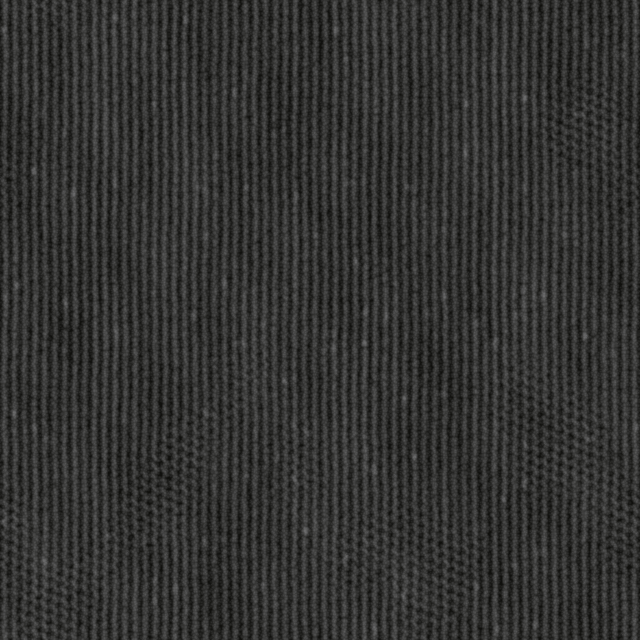
Reproduce this texture procedurally as a Shadertoy shader.

```glsl
// Dark ribbed cloth: 64 upright cords, unevenly beaded by about 60 weft rows.
// Cosine cords are bent by layered sines; in soft patches the beads line up
// into diagonal twill. Cellular noise adds lumps, fibre grain and pale flecks.

const float TAU = 6.2831853;

vec2 hash2(vec2 p) {
    vec3 q = fract(p.xyx * vec3(0.1031, 0.1030, 0.0973));
    q += dot(q, q.yzx + 33.33);
    return fract((q.xx + q.yz) * q.zy);
}

// Tiling cellular noise: x = distance to the nearest point, y = its random value
vec2 cellular(vec2 uv, vec2 cells) {
    vec2 p = uv * cells, base = floor(p);
    vec2 nearest = vec2(9.0, 0.0);
    for (int j = -1; j <= 1; j++)
    for (int i = -1; i <= 1; i++) {
        vec2 cell = base + vec2(i, j);
        vec2 id = mod(cell, cells);
        float d = length(cell + hash2(id + 7.0) - p);
        if (d < nearest.x) nearest = vec2(d, hash2(id + 91.0).x);
    }
    return nearest;
}

// Where the weave loosens: a winding band plus a spot near the right edge
float twillPatch(vec2 uv) {
    float centre = 0.20 + 0.13 * cos(2.0 * TAU * (uv.x - 0.36));
    float band = cos(TAU * (uv.y - centre));
    float spot = cos(TAU * (uv.x - 0.97)) + cos(TAU * (uv.y - 0.80)) - 1.0;
    float ragged = 0.16 * sin(TAU * (3.0 * uv.x + 2.0 * uv.y))
                 + 0.12 * sin(TAU * (5.0 * uv.x - 4.0 * uv.y));
    return smoothstep(0.65, 1.20, max(band, spot) + ragged);
}

void mainImage(out vec4 fragColor, in vec2 fragCoord) {
    vec2 uv = fragCoord / iResolution.xy;
    float patchAmount = twillPatch(uv);
    float twillPhase = TAU * (60.0 * uv.y + 24.0 * uv.x);

    // Cords, nearly straight and nudged sideways by the weft
    float x = 64.0 * uv.x
            + 0.06 * sin(TAU * (3.0 * uv.y + 2.0 * uv.x))
            + 0.03 * sin(TAU * (13.0 * uv.y - 7.0 * uv.x))
            + (0.02 + 0.09 * patchAmount) * sin(twillPhase);
    float cord = cos(TAU * (x - 0.5));
    float crown = 0.5 + 0.5 * cord;
    vec2 cordRandom = hash2(vec2(mod(floor(x), 64.0), 3.0));

    // Beads: uneven along each cord, orderly and diagonal in the patches
    float beadPhase = TAU * (58.0 * uv.y + cordRandom.x)
                    + 2.4 * sin(TAU * (9.0 * uv.y + cordRandom.y));
    float beadSize = 0.06 + 0.05 * sin(TAU * (7.0 * uv.y + 5.0 * cordRandom.x));
    float bead = beadSize * crown * cos(beadPhase) * (1.0 - patchAmount)
               + 0.16 * cos(twillPhase) * patchAmount;

    // Lumps, fibre grain and stray flecks
    float slub = cellular(uv, vec2(32.0, 24.0)).y - 0.5;
    float lump = 0.48 - cellular(uv, vec2(72.0, 66.0)).x;
    float grain = 0.48 - cellular(uv, vec2(230.0)).x;
    vec2 fleck = cellular(uv, vec2(15.0));
    float fleckLight = step(0.55, fleck.y) * (1.0 - smoothstep(0.0, 0.16, fleck.x));

    // Slow drift of tone across the cloth
    float drift = 0.035 * sin(TAU * (2.0 * uv.x + uv.y))
                + 0.030 * sin(TAU * (5.0 * uv.x - 2.0 * uv.y) + 1.0)
                + 0.025 * sin(TAU * (9.0 * uv.x + 3.0 * uv.y) + 2.0)
                + 0.020 * sin(TAU * (4.0 * uv.x + 7.0 * uv.y));

    // Shade
    float light = 0.435 + (0.33 - 0.07 * patchAmount) * cord + bead + drift
                + 0.14 * (cordRandom.y - 0.5) * crown
                + 0.07 * slub * crown + 0.26 * lump + 0.52 * grain
                + 0.50 * fleckLight * (0.4 + 0.6 * crown);
    vec3 colour = mix(vec3(0.085, 0.085, 0.076), vec3(0.320, 0.320, 0.319),
                      clamp(light, -0.1, 1.4));
    fragColor = vec4(colour, 1.0);
}
```
